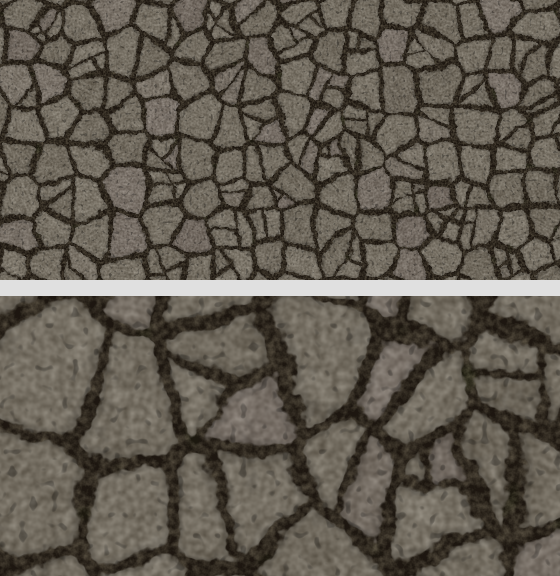
Top: the whole. Bottom: its middle third, enlarged.
This texture is drawn by a WebGL 2 fragment shader. Its source:

```glsl
#version 300 es
precision highp float;

#define STONE_ROWS 8.0
#define JITTER 0.66
#define SPLIT_CHANCE 0.38
#define JOINT_WIDTH 0.068
#define JOINT_VARIATION 0.06
#define EDGE_SOFTNESS 0.018
#define CORNER_ROUNDING 0.04
#define GRAIN_CONTRAST 1.0
#define STONE_DARK vec3(0.380, 0.353, 0.306)
#define STONE_LIGHT vec3(0.530, 0.505, 0.458)
#define SOIL_DARK vec3(0.112, 0.088, 0.062)
#define SOIL_LIGHT vec3(0.288, 0.258, 0.208)

uniform vec2 u_resolution;
out vec4 fragColor;

const uint LCG_MUL = 1664525u;
const uint LCG_ADD = 1013904223u;
const float TAU = 6.28318;

vec2 hash2(vec2 cell) {
  uvec2 v = uvec2(ivec2(cell)) * LCG_MUL + LCG_ADD;
  v.x += v.y * LCG_MUL;
  v.y += v.x * LCG_MUL;
  v ^= v >> 16u;
  v.x += v.y * LCG_MUL;
  v.y += v.x * LCG_MUL;
  v ^= v >> 16u;
  return vec2(v & 0xffffu) / 65536.0;
}

vec2 direction(float turn) {
  return vec2(cos(turn * TAU), sin(turn * TAU));
}

float cornerDot(vec2 cell, vec2 offset) {
  return dot(direction(hash2(cell).x), offset);
}

float gradientNoise(vec2 p) {
  vec2 i = floor(p), f = p - i;
  vec2 u = f * f * f * (f * (f * 6.0 - 15.0) + 10.0);
  vec2 e = vec2(1.0, 0.0);
  return mix(mix(cornerDot(i, f), cornerDot(i + e, f - e), u.x),
             mix(cornerDot(i + e.yx, f - e.yx), cornerDot(i + 1.0, f - 1.0), u.x), u.y);
}

float fbm(vec2 p) {
  float sum = 0.0, amplitude = 0.6;
  for (int i = 0; i < 4; i++) {
    sum += amplitude * gradientNoise(p);
    p = mat2(1.6, 1.2, -1.2, 1.6) * p + 17.3;
    amplitude *= 0.75;
  }
  return sum;
}

float smoothMin(float a, float b, float k) {
  float h = max(k - abs(a - b), 0.0) / k;
  return min(a, b) - h * h * k * 0.25;
}

vec2 stoneCentre(vec2 cell) {
  return cell + 0.5 + JITTER * (hash2(cell) - 0.5);
}

// Distance to the nearest joint; also returns an id for the stone
float stoneEdge(vec2 p, out vec2 id) {
  vec2 home = floor(p), toCentre = vec2(0.0);
  float nearest = 1e3;
  for (int y = -1; y <= 1; y++)
    for (int x = -1; x <= 1; x++) {
      vec2 cell = home + vec2(x, y);
      vec2 d = stoneCentre(cell) - p;
      if (dot(d, d) < nearest) { nearest = dot(d, d); toCentre = d; id = cell; }
    }

  float edge = 1.0;
  for (int y = -2; y <= 2; y++)
    for (int x = -2; x <= 2; x++) {
      if (x == 0 && y == 0) continue;
      vec2 d = stoneCentre(id + vec2(x, y)) - p;
      float border = dot(0.5 * (toCentre + d), normalize(d - toCentre));
      edge = smoothMin(edge, border, CORNER_ROUNDING);
    }

  // Break some stones into blocky fragments, each cut roughly across the last
  vec2 local = -toCentre;
  float turn = hash2(id + 331.0).y;
  for (int i = 0; i < 2; i++) {
    vec2 r = hash2(id + 211.0);
    if (r.x > SPLIT_CHANCE) break;
    vec2 normal = direction(turn);
    float side = dot(local, normal) + 0.16 * (r.y - 0.5);
    edge = smoothMin(edge, abs(side) + 0.022, 0.03);
    id += vec2(1009.0, 1511.0) * (side > 0.0 ? 1.0 : 2.0);
    turn += 0.25 + 0.1 * (hash2(id).x - 0.5);
  }
  return edge;
}

void main() {
  vec2 p = gl_FragCoord.xy / u_resolution.y * STONE_ROWS + 40.0;
  float pixel = STONE_ROWS / u_resolution.y;

  // Uneven outlines
  vec2 bend = vec2(gradientNoise(p * 0.9), gradientNoise(p * 0.9 + 71.0));
  vec2 chips = vec2(gradientNoise(p * 4.0), gradientNoise(p * 4.0 + 37.0));
  vec2 id;
  float edge = stoneEdge(p + 0.25 * bend + 0.07 * chips, id);
  edge += 0.035 * gradientNoise(p * 9.0) + 0.03 * gradientNoise(p * 17.0 + 7.0);

  // Stone face: own tone, mottling and streaks along one direction
  vec2 tone = hash2(id + 907.0);
  vec2 along = direction(hash2(id + 331.0).x);
  vec2 q = vec2(dot(p, along), dot(p, vec2(-along.y, along.x)));
  float mottle = fbm(p * 4.0 + tone * 50.0);
  float streak = gradientNoise(q * vec2(4.0, 14.0) + tone * 30.0);
  float grain = gradientNoise(p * 16.0);
  float shade = 0.54 + 0.3 * (tone.x - 0.5)
              + GRAIN_CONTRAST * (0.5 * mottle + 0.5 * streak + 0.7 * grain);
  vec3 stone = mix(STONE_DARK, STONE_LIGHT, shade);
  stone += vec3(0.004, -0.004, 0.010) * smoothstep(0.7, 1.0, tone.y);
  float pits = smoothstep(0.22, 0.45, gradientNoise(p * 10.0 + 19.0));
  stone *= 1.0 - 0.25 * pits;

  // Soil with grit and sparse moss
  float grit = 0.4 + 0.9 * fbm(p * 7.0 + 113.0) + 0.8 * gradientNoise(p * 17.0 + 5.0);
  vec3 soil = mix(SOIL_DARK, SOIL_LIGHT, clamp(grit, 0.0, 1.4));
  float moss = smoothstep(0.35, 0.6, gradientNoise(p * 2.3 + 59.0));
  soil += moss * vec3(-0.005, 0.012, -0.008);

  // Joints, worn rims and dirt drifting over the stones
  float dirt = smoothstep(0.15, 0.5, fbm(p * 2.0 + 83.0));
  float width = JOINT_WIDTH + JOINT_VARIATION * gradientNoise(p * 1.6 + 29.0) + 0.02 * dirt;
  float soft = max(EDGE_SOFTNESS, 0.6 * pixel);
  float face = smoothstep(width - soft, width + soft, edge);
  float rim = smoothstep(width, width + 0.08, edge);
  stone *= mix(0.84, 1.0, rim) * (1.0 - 0.1 * dirt);
  fragColor = vec4(mix(soil, stone, face), 1.0);
}
```
